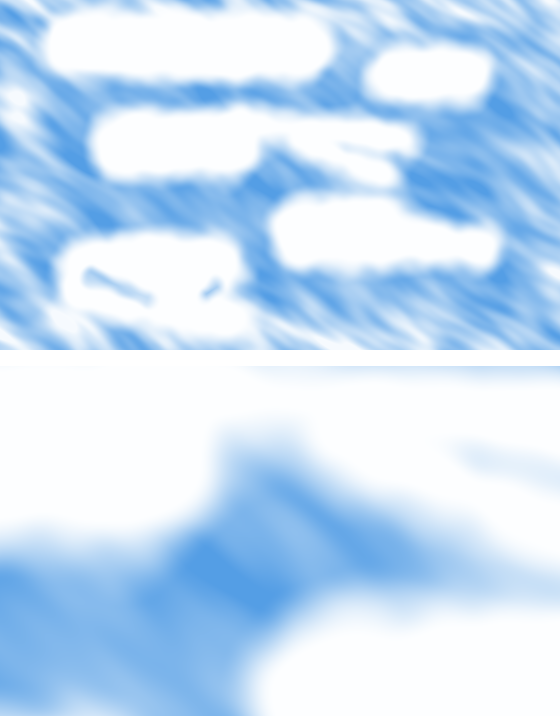
Top, the full canvas; bottom, a detail of the centre.
This texture is drawn by a Shadertoy shader. Its source:

```glsl
// Soft white clouds over a blue sky brushed with pale diagonal wisps.

const vec3 SKY_BLUE = vec3(0.315, 0.61, 0.895);
const vec3 CLOUD_WHITE = vec3(0.993, 0.997, 1.0);

const float WISP_ANGLE = -0.62;            // radians, falling to the right
const vec2 WISP_SCALE = vec2(4.5, 14.0);   // cells along and across a wisp
const float WISP_BEND = 0.05;
const vec2 WISP_TONE = vec2(0.19, 0.56);   // whiteness at centre, at border
const vec2 WISP_CONTRAST = vec2(0.42, 0.85);
const float BORDER_WIDTH = 0.27;

const float EDGE_SOFTNESS = 0.034;
const float EDGE_WOBBLE = 0.024;
const float CLOUD_BLEND = 0.035;
const float GAP_DEPTH = 0.65;

// Cloud bodies as capsules: start xy, end xy, in canvas heights
const int BODY_COUNT = 9;
const vec4 BODY_SPAN[BODY_COUNT] = vec4[](
    vec4(0.22, 0.875, 0.85, 0.87),
    vec4(1.13, 0.785, 1.32, 0.785),
    vec4(0.365, 0.59, 0.64, 0.59),
    vec4(0.70, 0.645, 1.15, 0.605),
    vec4(0.86, 0.60, 1.09, 0.505),
    vec4(0.88, 0.335, 1.08, 0.33),
    vec4(1.10, 0.33, 1.36, 0.29),
    vec4(0.27, 0.22, 0.60, 0.23),
    vec4(0.24, 0.17, 0.66, 0.09));
const float BODY_RADIUS[BODY_COUNT] = float[](
    0.105, 0.088, 0.105, 0.052, 0.052, 0.11, 0.07, 0.107, 0.075);

vec2 hashGradient(ivec2 cell) {
    uvec2 c = uvec2(cell + 4096);
    uint h = c.x * 1597334673u ^ c.y * 3812015801u;
    h = (h ^ (h >> 15u)) * 2246822519u;
    h ^= h >> 13u;
    float angle = float(h & 65535u) * 6.28318 / 65536.0;
    return vec2(cos(angle), sin(angle));
}

float gradientNoise(vec2 p) {
    ivec2 i = ivec2(floor(p));
    vec2 f = fract(p);
    vec2 u = f * f * f * (f * (f * 6.0 - 15.0) + 10.0);
    ivec2 e = ivec2(1, 0);
    float a = dot(hashGradient(i), f);
    float b = dot(hashGradient(i + e.xy), f - vec2(1.0, 0.0));
    float c = dot(hashGradient(i + e.yx), f - vec2(0.0, 1.0));
    float d = dot(hashGradient(i + e.xx), f - vec2(1.0));
    return mix(mix(a, b, u.x), mix(c, d, u.x), u.y);
}

float segmentDistance(vec2 p, vec2 a, vec2 b) {
    vec2 ab = b - a;
    float t = clamp(dot(p - a, ab) / dot(ab, ab), 0.0, 1.0);
    return length(p - a - t * ab);
}

float smoothMin(float a, float b, float k) {
    float h = max(k - abs(a - b), 0.0) / k;
    return min(a, b) - 0.25 * h * h * k;
}

// Whiteness of the sky: stretched noise, paler towards the border
float wispTone(vec2 p, float aspect) {
    vec2 inset = min(p, vec2(aspect, 1.0) - p);
    float border = 1.0 - smoothstep(0.0, BORDER_WIDTH, min(inset.x, inset.y));
    float c = cos(WISP_ANGLE), s = sin(WISP_ANGLE);
    vec2 q = vec2(c * p.x + s * p.y, c * p.y - s * p.x);
    q.y += WISP_BEND * gradientNoise(p * 3.0 + 7.0);
    q *= WISP_SCALE;
    float wisps = gradientNoise(q)
                + 0.45 * gradientNoise(q * 2.1 + 31.0)
                + 0.50 * gradientNoise(p * 4.0 + 53.0);
    float tone = mix(WISP_TONE.x, WISP_TONE.y, border);
    tone += mix(WISP_CONTRAST.x, WISP_CONTRAST.y, border) * wisps;
    return clamp(tone, 0.02, 0.96);
}

// Cloud cover: blended capsules with an uneven, blurred outline
float cloudCover(vec2 p) {
    float d = 1.0;
    for (int i = 0; i < BODY_COUNT; i++) {
        vec4 span = BODY_SPAN[i];
        float body = segmentDistance(p, span.xy, span.zw) - BODY_RADIUS[i];
        d = smoothMin(d, body, CLOUD_BLEND);
    }
    d += EDGE_WOBBLE * gradientNoise(p * 8.0);
    d += 0.5 * EDGE_WOBBLE * gradientNoise(p * 17.0 + 11.0);
    float cover = 1.0 - smoothstep(-EDGE_SOFTNESS, EDGE_SOFTNESS, d);

    // Thin blue opening in the lowest cloud
    float gap = min(segmentDistance(p, vec2(0.26, 0.215), vec2(0.42, 0.15)),
                    segmentDistance(p, vec2(0.59, 0.16), vec2(0.62, 0.18)));
    gap += 0.02 * gradientNoise(p * 14.0);
    return cover * (1.0 - GAP_DEPTH * (1.0 - smoothstep(0.0, 0.036, gap)));
}

void mainImage(out vec4 fragColor, in vec2 fragCoord) {
    vec2 p = fragCoord / iResolution.y;
    float tone = wispTone(p, iResolution.x / iResolution.y);
    tone = mix(tone, 1.0, cloudCover(p));
    fragColor = vec4(mix(SKY_BLUE, CLOUD_WHITE, tone), 1.0);
}
```
